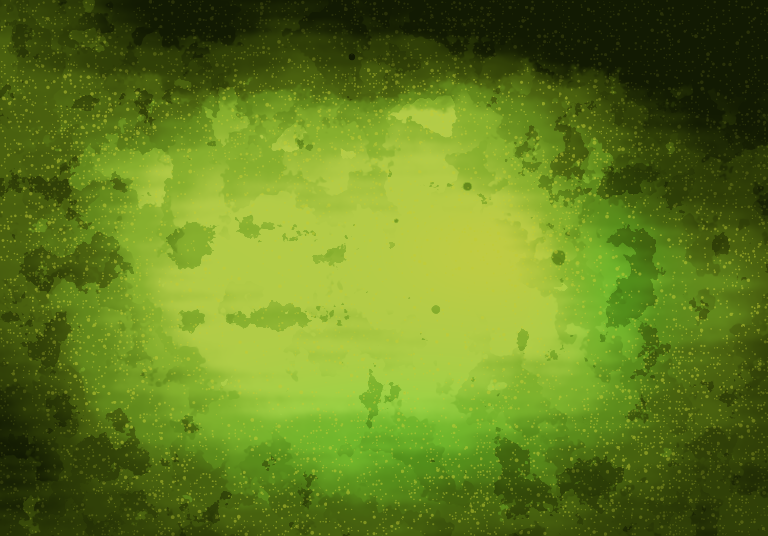
Write a Shadertoy shader that draws this background.

```glsl
// Weathered green wall: a lime glow inside a dark, uneven vignette.
// A tone field is built from soft blobs, cut by ragged noise stains and flakes,
// then mapped to a colour ramp and dusted with yellow specks.

#define GLOW_CENTER vec2(0.48, 0.47)
#define GLOW_RADIUS vec2(0.56, 0.53)
#define BAND_HEIGHT 0.835
#define STAIN_LEVEL 0.30
#define STAIN_DEPTH 0.19
#define FLAKE_GAIN 0.15
#define SPECK_AMOUNT 0.55
#define SPECK_COLOR vec3(0.76, 0.80, 0.20)

// Soft light and shade: center, radius
const vec4 SHADES[8] = vec4[8](
    vec4(0.86, 0.89, 0.24, 0.13), vec4(0.86, 0.63, 0.13, 0.14),
    vec4(0.02, 0.84, 0.12, 0.14), vec4(0.95, 0.48, 0.06, 0.09),
    vec4(0.04, 0.20, 0.09, 0.25), vec4(0.64, 0.50, 0.14, 0.12),
    vec4(0.88, 0.20, 0.16, 0.14), vec4(0.60, 0.80, 0.16, 0.07));
const float SHADE_GAIN[8] = float[8](-0.22, -0.22, 0.24, 0.14, -0.14, 0.08, 0.06, 0.12);

// Places where dark stains gather
const vec4 STAINS[12] = vec4[12](
    vec4(0.74, 0.69, 0.08, 0.08), vec4(0.82, 0.46, 0.05, 0.15),
    vec4(0.483, 0.25, 0.014, 0.12), vec4(0.07, 0.40, 0.020, 0.13),
    vec4(0.68, 0.34, 0.010, 0.06), vec4(0.26, 0.54, 0.06, 0.06),
    vec4(0.34, 0.40, 0.09, 0.025), vec4(0.12, 0.53, 0.05, 0.10),
    vec4(0.72, 0.09, 0.06, 0.04), vec4(0.66, 0.14, 0.025, 0.06),
    vec4(0.42, 0.53, 0.06, 0.04), vec4(0.14, 0.15, 0.06, 0.08));

// Places where pale flakes gather
const vec4 FLAKES[6] = vec4[6](
    vec4(0.30, 0.79, 0.035, 0.05), vec4(0.55, 0.775, 0.045, 0.04),
    vec4(0.805, 0.83, 0.02, 0.06), vec4(0.79, 0.69, 0.035, 0.03),
    vec4(0.37, 0.76, 0.03, 0.04), vec4(0.15, 0.70, 0.08, 0.08));

// Round drops: center, radius
const vec3 DROPS[5] = vec3[5](
    vec3(0.727, 0.52, 0.013), vec3(0.609, 0.652, 0.007), vec3(0.568, 0.422, 0.008),
    vec3(0.458, 0.894, 0.006), vec3(0.516, 0.588, 0.004));

vec2 hash2(vec2 p) {
    vec3 q = fract(p.xyx * vec3(0.1031, 0.1030, 0.0973));
    q += dot(q, q.yzx + 33.33);
    return fract((q.xx + q.yz) * q.zy);
}

float cornerSlope(vec2 cell, vec2 offset) {
    float a = 6.2832 * hash2(cell).x;
    return dot(vec2(cos(a), sin(a)), offset);
}

float gradientNoise(vec2 p) {
    vec2 i = floor(p), f = fract(p);
    vec2 w = f * f * f * (f * (f * 6.0 - 15.0) + 10.0);
    vec2 e = vec2(1.0, 0.0);
    return mix(mix(cornerSlope(i, f), cornerSlope(i + e, f - e), w.x),
               mix(cornerSlope(i + e.yx, f - e.yx), cornerSlope(i + 1.0, f - 1.0), w.x), w.y);
}

float fbm(vec2 p) {
    float sum = 0.0, amp = 0.5;
    for (int i = 0; i < 5; i++) {
        sum += amp * gradientNoise(p);
        p = mat2(1.6, 1.2, -1.2, 1.6) * p + 17.3;
        amp *= 0.6;
    }
    return sum;
}

float blob(vec2 uv, vec4 b) {
    vec2 q = (uv - b.xy) / b.zw;
    return exp(-dot(q, q));
}

// Random dots, one per cell; density is the share of cells filled
float specks(vec2 p, float scale, float density) {
    vec2 cell = floor(p * scale);
    vec2 rnd = hash2(cell + 71.0), pos = 0.25 + 0.5 * hash2(cell + 213.0);
    float radius = 0.12 + 0.22 * rnd.y, soft = 0.7 * scale / iResolution.y;
    float dist = length(fract(p * scale) - pos);
    return step(rnd.x, density) * (1.0 - smoothstep(radius - soft, radius + soft, dist));
}

vec3 ramp(float t) {
    vec3 c = mix(vec3(0.07, 0.10, 0.01), vec3(0.19, 0.25, 0.03), smoothstep(0.0, 0.2, t));
    c = mix(c, vec3(0.29, 0.38, 0.06), smoothstep(0.2, 0.4, t));
    c = mix(c, vec3(0.39, 0.54, 0.11), smoothstep(0.4, 0.6, t));
    c = mix(c, vec3(0.53, 0.69, 0.18), smoothstep(0.6, 0.8, t));
    return mix(c, vec3(0.70, 0.80, 0.28), smoothstep(0.8, 1.0, t));
}

void mainImage(out vec4 fragColor, in vec2 fragCoord) {
    vec2 uv = fragCoord / iResolution.xy;
    vec2 p = fragCoord / iResolution.y;
    float grain = fbm(p * 9.0), patches = fbm(p * 13.0 + 40.0);
    float cloud = fbm(p * 3.5 + 9.0);

    // Glow, soft shading and faint horizontal streaks
    float dist = length((uv - GLOW_CENTER) / GLOW_RADIUS) + 0.15 * cloud;
    float tone = 1.0 - 0.85 * smoothstep(0.28, 1.15, dist);
    for (int i = 0; i < 8; i++) tone += SHADE_GAIN[i] * blob(uv, SHADES[i]);
    tone += 0.06 * gradientNoise(p * vec2(4.0, 45.0));

    // Ragged dark band along the top
    float bandEdge = BAND_HEIGHT + 0.03 * sin(uv.x * 9.0 + 1.0);
    float band = smoothstep(-0.02, 0.025, uv.y - bandEdge + 0.12 * grain);
    tone -= 0.20 * band * smoothstep(0.0, 0.25, uv.x);

    // Stains, flakes and a mottled layer, all with torn edges
    float stainPull = 0.0, flakePull = 0.0;
    for (int i = 0; i < 12; i++) stainPull += blob(uv, STAINS[i]);
    for (int i = 0; i < 6; i++) flakePull += blob(uv, FLAKES[i]);
    float rim = 0.14 * smoothstep(0.55, 1.0, dist);
    float stain = smoothstep(0.0, 0.04, patches + 0.38 * stainPull + rim - STAIN_LEVEL);
    float flake = smoothstep(0.0, 0.04, grain + 0.45 * flakePull - 0.30);
    float mottle = smoothstep(-0.02, 0.03, fbm(p * 7.0 + 80.0) - 0.07);
    tone += FLAKE_GAIN * flake - STAIN_DEPTH * stain * smoothstep(0.0, 0.5, tone);
    tone += 0.07 * (0.4 - mottle) + 0.06 * grain;

    // Round drops
    for (int i = 0; i < 5; i++) {
        vec2 away = p - DROPS[i].xy * vec2(iResolution.x / iResolution.y, 1.0);
        float edge = length(away) - DROPS[i].z * (1.0 + 0.8 * patches);
        tone -= 0.30 * (1.0 - smoothstep(-0.002, 0.002, edge));
    }

    // Colour, with fresher green below and right, warmer yellow in the glow
    vec3 color = ramp(clamp(tone, 0.0, 1.0));
    float fresh = blob(uv, vec4(0.52, 0.17, 0.25, 0.13)) + blob(uv, vec4(0.81, 0.47, 0.07, 0.18));
    color *= mix(vec3(1.0), vec3(0.82, 1.04, 0.95), min(fresh, 1.0));
    color *= mix(vec3(1.0), vec3(1.07, 1.0, 0.95), blob(uv, vec4(0.64, 0.53, 0.12, 0.10)));

    // Yellow dust, thin in the dark band
    float density = clamp(0.13 + 0.35 * cloud + 0.10 * smoothstep(0.4, 0.9, dist), 0.02, 0.35);
    float dust = max(specks(p, 95.0, 0.6 * density), specks(p + 3.7, 170.0, density));
    float dustLight = SPECK_AMOUNT * mix(0.25, 1.0, smoothstep(0.05, 0.5, tone));
    color = mix(color, SPECK_COLOR, dust * dustLight);
    fragColor = vec4(color, 1.0);
}
```
